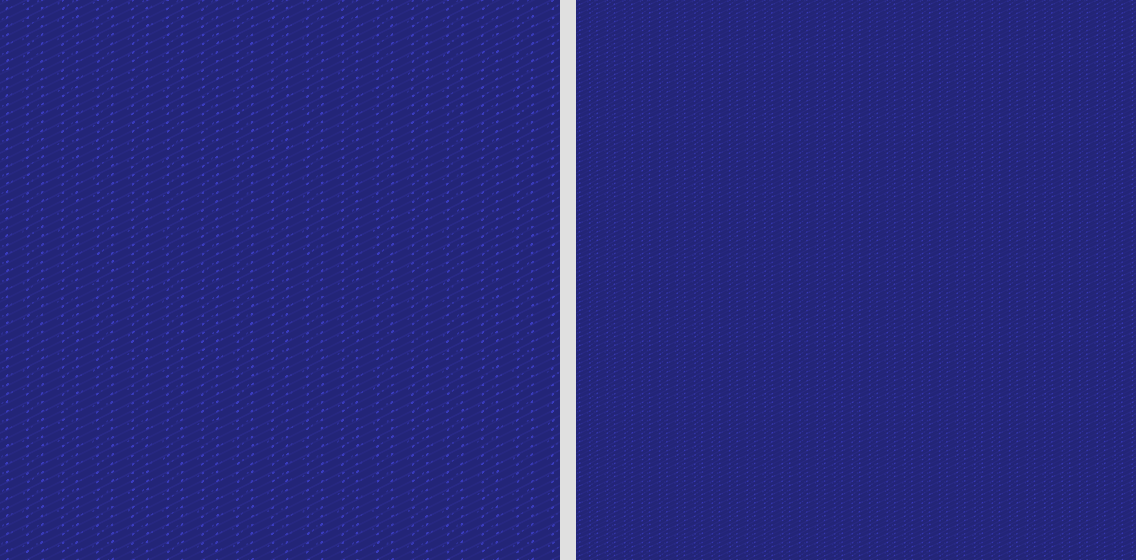
Left, the tile; right, the same tile 2 across and 2 down.
A Shadertoy shader for this texture:

```glsl
// Deep blue twill cloth: thin continuous slanted ridges with sparse, crisp bright flecks.
// Cells are sheared along the ridges; each holds one bright fleck and a dim companion
// that changes side from ridge to ridge. A wrapped hash and gradient noise vary them.

const float COLUMNS = 32.0;          // flecks across
const float RIDGES_ACROSS = 32.0;    // ridges met along a horizontal line
const float RIDGES_DOWN = 64.0;      // ridges met along a vertical line
const vec2 BRIGHT_SIZE = vec2(0.085, 0.15);  // half size, in cells
const vec2 DIM_SIZE = vec2(0.065, 0.13);
const float PAIR_SHIFT = 0.09;       // alternate columns lean apart
const float PAIR_DROP = 1.5;         // fall of a fleck per unit of lean
const float DIM_STEP = 0.26;         // companion distance, in cells
const vec2 JITTER = vec2(0.07, 0.12);
const float RIDGE_CORE = 0.06;       // in ridge periods
const float RIDGE_EDGE = 0.15;
const float WEAK_RIDGE = 0.6;        // strength of every second ridge
const float WEAR_CELLS = 6.0;
const float WEAR_AMOUNT = 0.15;

const vec3 BASE = vec3(0.139, 0.147, 0.469);
const vec3 RIDGE = vec3(0.164, 0.167, 0.545);
const vec3 FLECK = vec3(0.228, 0.236, 0.750);

float hash(vec2 p) {
    vec3 q = fract(vec3(p.xyx) * 0.1031);
    q += dot(q, q.yzx + 33.33);
    return fract((q.x + q.y) * q.z);
}

// Dot product of a lattice gradient with the offset from its corner.
float cornerSlope(vec2 corner, vec2 offset, float period) {
    float angle = 6.28319 * hash(mod(corner, period) + 7.0);
    return dot(vec2(cos(angle), sin(angle)), offset);
}

// Gradient noise that wraps after a whole number of cells.
float wrappedNoise(vec2 p, float period) {
    vec2 i = floor(p), f = p - i;
    vec2 u = f * f * f * (f * (f * 6.0 - 15.0) + 10.0);
    vec2 e = vec2(1.0, 0.0);
    float low = mix(cornerSlope(i, f, period),
                    cornerSlope(i + e.xy, f - e.xy, period), u.x);
    float high = mix(cornerSlope(i + e.yx, f - e.yx, period),
                     cornerSlope(i + e.xx, f - e.xx, period), u.x);
    return mix(low, high, u.y);
}

// Small elliptical spot with a narrow smooth edge.
float spot(vec2 offset, vec2 size) {
    return 1.0 - smoothstep(0.72, 1.15, length(offset / size));
}

void mainImage(out vec4 fragColor, in vec2 fragCoord) {
    vec2 uv = fragCoord / iResolution.xy;

    // Sheared cells: columns along x, ridges rising to the right.
    vec2 weave = vec2(uv.x * COLUMNS, uv.y * RIDGES_DOWN - uv.x * RIDGES_ACROSS);
    vec2 id = mod(floor(weave), vec2(COLUMNS, RIDGES_DOWN));
    vec2 local = fract(weave) - 0.5;

    // Regular alternation between neighbours.
    vec2 side = mod(id, 2.0) * 2.0 - 1.0;
    float ridgeStrength = side.y < 0.0 ? 1.0 : WEAK_RIDGE;
    float lean = side.x * PAIR_SHIFT;

    // Thin ridge that runs on through all cells.
    float ridge = 1.0 - smoothstep(RIDGE_CORE, RIDGE_EDGE, abs(local.y));
    ridge *= ridgeStrength * (0.9 + 0.1 * cos(6.28319 * local.x));

    // Bright fleck and its companion.
    vec2 random = vec2(hash(id + 53.0), hash(id.yx + 72.0));
    vec2 center = vec2(lean, -PAIR_DROP * lean) + (random - 0.5) * JITTER;
    vec2 dimCenter = center + vec2(side.x * side.y * DIM_STEP, 0.1 * side.y);
    float bright = (0.8 + 0.25 * random.y) * spot(local - center, BRIGHT_SIZE);
    float dimFleck = (0.3 + 0.3 * random.x) * spot(local - dimCenter, DIM_SIZE);

    // Slow wear of the flecks.
    float wear = wrappedNoise(uv * WEAR_CELLS, WEAR_CELLS);
    float fleck = max(bright, dimFleck) * (1.0 + WEAR_AMOUNT * wear);

    vec3 color = mix(BASE, RIDGE, ridge);
    color = mix(color, FLECK, clamp(fleck, 0.0, 1.0));
    fragColor = vec4(color, 1.0);
}
```
